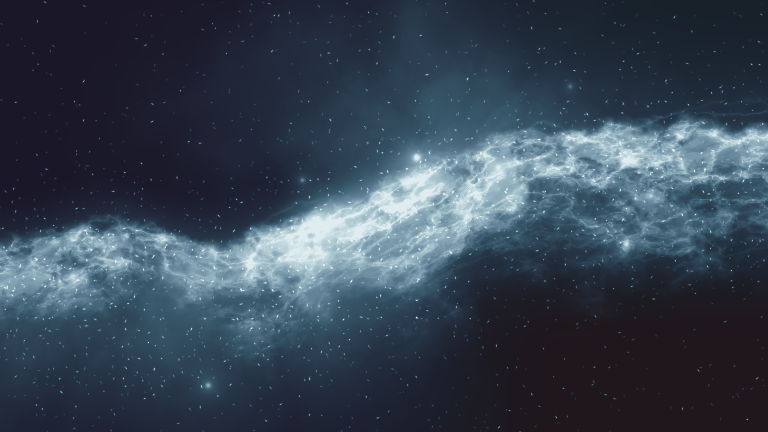
This background is drawn by a Shadertoy shader. Its source:

```glsl
// A luminous band of interstellar gas winding across a dark, star-strewn sky.
// A crest curve shapes the gas; warped fractal noise, crinkled veins and thin
// strands give it detail, and a colour ramp turns the summed light into colour.

#define HAZE_LEVEL 0.31
#define GAS_BASE 0.27
#define GAS_DETAIL 0.40
#define VEIN_LEVEL 0.30
#define CORE_LEVEL 0.40
#define THREAD_LEVEL 0.20
#define THREAD_WIDTH 0.004
#define THREAD_COUNT 7
#define STAR_LAYERS 4
#define STAR_LEVEL 0.8

float hash(vec2 p) {
    return fract(sin(dot(p, vec2(127.1, 311.7))) * 43758.5453);
}

float noise(vec2 p) {
    vec2 i = floor(p), f = fract(p);
    f = f * f * (3.0 - 2.0 * f);
    return mix(mix(hash(i), hash(i + vec2(1, 0)), f.x),
               mix(hash(i + vec2(0, 1)), hash(i + vec2(1, 1)), f.x), f.y);
}

float fbm(vec2 p) {
    float sum = 0.0, weight = 0.46;
    for (int i = 0; i < 6; i++) {
        sum += weight * noise(p);
        p = mat2(1.6, 1.2, -1.2, 1.6) * p + 3.7;
        weight *= 0.55;
    }
    return sum;
}

// Thin crinkled lines where the noise crosses its middle value
float veins(vec2 p) {
    return pow(max(1.0 - abs(2.0 * fbm(p) - 1.0), 0.0), 9.0);
}

// Soft elliptical spot, one at its centre
float blob(vec2 p, vec2 centre, vec2 radius) {
    vec2 q = (p - centre) / radius;
    return exp(-dot(q, q));
}

float bump(float x, float centre, float radius) {
    float q = (x - centre) / radius;
    return exp(-q * q);
}

// Height of the upper edge of the gas
float crest(float x) {
    return 0.44 + 0.26 * smoothstep(0.45, 1.3, x) + 0.05 * bump(x, 0.24, 0.14)
         + 0.03 * smoothstep(1.2, 1.8, x);
}

// Fine bright strands that follow the crest
float threads(vec2 p, float depth, float thickness) {
    float sum = 0.0;
    for (int i = 0; i < THREAD_COUNT; i++) {
        float k = float(i);
        float offset = thickness * (0.11 * k - 0.03)
                     - 0.04 * smoothstep(1.35, 1.78, p.x) * max(1.0 - k / 3.0, 0.0);
        float sway = fbm(p * vec2(6.0, 9.0) + k * vec2(7.3, 2.1)) - 0.5;
        float gap = abs(depth - offset - 0.13 * sway);
        float fade = smoothstep(0.25, 0.7, noise(p * 6.0 + k * 11.0));
        sum += fade * exp(-gap / THREAD_WIDTH) * (1.0 - 0.09 * k);
    }
    return sum;
}

// Scattered short flecks, one at most per grid cell
float flecks(vec2 p, float crowding) {
    float sum = 0.0;
    for (int i = 0; i < STAR_LAYERS; i++) {
        float scale = 14.0 + 10.0 * float(i);
        vec2 q = p * scale + float(i) * 17.3, cell = floor(q);
        float angle = 6.283 * hash(cell + 8.7);
        vec2 spot = 0.25 + 0.5 * vec2(hash(cell), hash(cell + 2.3));
        vec2 r = (fract(q) - spot) / scale;
        r = mat2(cos(angle), -sin(angle), sin(angle), cos(angle)) * r;
        r /= max(0.0015, 0.4 / iResolution.y) * vec2(1.0 + 1.4 * hash(cell + 6.2), 1.0);
        float shine = hash(cell + 1.9);
        sum += step(hash(cell + 4.1), crowding) * exp(-dot(r, r)) * (0.2 + 0.8 * shine * shine);
    }
    return sum;
}

// Leading stars: position, then brightness
float beacons(vec2 p) {
    const vec3 stars[6] = vec3[6](vec3(0.965, 0.635, 1.0), vec3(1.45, 0.435, 1.0),
        vec3(0.482, 0.108, 0.65), vec3(0.7, 0.583, 0.5), vec3(1.153, 0.612, 0.4), vec3(1.32, 0.8, 0.4));
    float sum = 0.0;
    for (int i = 0; i < 6; i++) {
        float r = length(p - stars[i].xy), b = stars[i].z;
        sum += b * (0.5 * exp(-r * r / (0.00006 * b)) + 0.45 * exp(-r / (0.026 * b)));
    }
    return sum;
}

vec3 ramp(float level, vec3 sky) {
    const vec3 tones[6] = vec3[6](vec3(0.15, 0.21, 0.28), vec3(0.22, 0.35, 0.42), vec3(0.38, 0.51, 0.59),
        vec3(0.55, 0.67, 0.73), vec3(0.72, 0.82, 0.85), vec3(0.88, 0.93, 0.94));
    for (int i = 0; i < 6; i++) sky = mix(sky, tones[i], clamp(level * 5.0 - float(i), 0.0, 1.0));
    return sky;
}

void mainImage(out vec4 fragColor, in vec2 fragCoord) {
    vec2 p = fragCoord / iResolution.y;
    vec2 warp = vec2(fbm(p * 5.0), fbm(p * 5.0 + 9.2)) - 0.5;
    float depth = crest(p.x) - p.y;
    float thickness = 0.16 + 0.13 * smoothstep(0.35, 0.9, p.x) + 0.06 * bump(p.x, 1.08, 0.13);
    // Gas body, mottled and ragged toward its lower side
    vec2 along = vec2(p.x, depth);
    float mottle = smoothstep(0.27, 0.72, fbm(p * vec2(11.0, 15.0) + warp * 4.0));
    float ragged = depth + 0.06 * warp.y + 0.06 * (fbm(p * 17.0) - 0.5);
    float body = smoothstep(-0.015, 0.035, ragged)
               * (1.0 - smoothstep(0.25, 1.35, ragged / thickness + 1.1 * warp.x));
    float vein = veins(along * vec2(6.0, 14.0) + warp * 2.0) + veins(along * vec2(13.0, 24.0) + 5.0);
    float level = body * (GAS_BASE + GAS_DETAIL * mottle + VEIN_LEVEL * (vein - 0.25));
    // Wide haze above the middle, below the left and along the right
    float west = 1.0 - smoothstep(0.93, 1.2, p.x + 0.3 * warp.x);
    float below = west * smoothstep(-0.12, 0.1, depth) * bump(depth, 0.13, 0.3);
    float haze = 1.15 * blob(p + 0.2 * warp, vec2(0.97, 0.73), vec2(0.38, 0.23))
               + 1.1 * below + 0.6 * (1.0 - west) * bump(depth, 0.09, 0.18);
    level += HAZE_LEVEL * haze * (1.0 - 0.45 * body) * (0.5 + fbm(p * 5.0 + warp));
    // Slanted bright core and strands
    vec2 q = mat2(0.875, -0.485, 0.485, 0.875) * (p - vec2(0.75, 0.478));
    level += CORE_LEVEL * blob(q + 0.08 * warp, vec2(0.0), vec2(0.19, 0.06));
    level += THREAD_LEVEL * threads(p, depth, thickness);
    // Stars crowd around the gas
    level += STAR_LEVEL * flecks(p, 0.13 + 0.4 * bump(depth, 0.14, 0.25)) + beacons(p);

    vec3 sky = mix(vec3(0.10, 0.09, 0.155), vec3(0.09, 0.125, 0.16), smoothstep(0.6, 1.5, p.x));
    sky = mix(sky, vec3(0.12, 0.09, 0.11), smoothstep(0.9, 1.3, p.x) * smoothstep(0.5, 0.2, p.y));
    fragColor = vec4(ramp(level, sky), 1.0);
}
```
